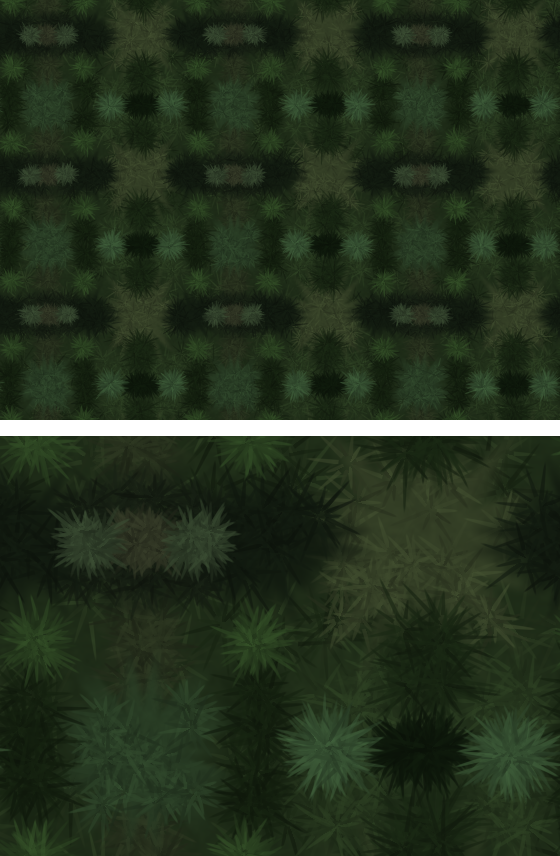
Top: the whole. Bottom: its middle third, enlarged.
Write a Shadertoy shader that draws this pattern.

```glsl
// Dark woodland fabric: a mirrored tile of ragged patches and needle tufts, three by three.
// Each kind of tuft is placed once in a quarter tile, mirrored four ways and repeated;
// the needles are polar sectors whose seeds differ in every tile.

#define ROWS 3.0                    // repeats down the canvas
#define TILE vec2(1.3333, 1.0)      // tile size, in tile heights
#define ORIGIN vec2(0.34, 0.75)     // crossing of two mirror axes
#define CLUSTERS 8                  // needle clusters per tuft
#define SPOKES 13.0                 // needles per cluster
#define NEEDLE_WIDTH 0.0065
#define NEEDLE_ALPHA 0.62
#define RAGGED 0.75                 // depth of the notches in patch rims
#define GRAIN 0.07
#define BASE_GREEN vec3(0.115, 0.168, 0.09)

const float TAU = 6.2831853;

float hash(vec2 p) {
    vec3 q = fract(vec3(p.xyx) * 0.1031);
    q += dot(q, q.yzx + 33.33);
    return fract((q.x + q.y) * q.z);
}

float noise(vec2 p) {
    vec2 i = floor(p), f = fract(p);
    f = f * f * (3.0 - 2.0 * f);
    return mix(mix(hash(i), hash(i + vec2(1, 0)), f.x),
               mix(hash(i + vec2(0, 1)), hash(i + vec2(1, 1)), f.x), f.y);
}

// Coverage (x) and tone (y) of one radial cluster of separate tapered needles.
vec2 needles(vec2 d, float seed, float longest, float blur) {
    float sector = (atan(d.y, d.x) / TAU + 0.5) * SPOKES;
    vec2 key = vec2(floor(sector), seed);
    float reach = longest * mix(0.35, 1.0, hash(key));
    float start = reach * 0.35 * hash(key + 5.9);
    float lean = 0.6 * (hash(key + 7.3) - 0.5);
    float r = length(d);
    float across = abs(fract(sector) - 0.5 - lean) * r * TAU / SPOKES;
    float taper = 1.0 - r / reach;
    float cover = smoothstep(-blur, blur, NEEDLE_WIDTH * sqrt(max(taper, 0.0)) - across);
    cover *= smoothstep(0.0, 0.15, taper) * smoothstep(start - blur, start + blur, r);
    return vec2(cover, mix(0.72, 1.25, hash(key + 3.1)));
}

// Ragged patch with needle clusters strewn over it, mirrored about both axes.
// The shape holds spread across, spread up, needle length and patch opacity.
void tuft(inout vec3 color, vec2 p, vec2 center, vec4 shape, vec3 tint) {
    float blur = 0.8 * ROWS / iResolution.y;
    vec2 spread = shape.xy;
    vec2 e = (abs(p - TILE * round(p / TILE)) - center) / (spread + 0.4 * shape.z);
    float notch = noise(vec2(atan(e.y, e.x) * 7.0 + 40.0, 3.0 + center.x * 50.0)) - 0.5;
    float rim = length(e) * (1.0 + RAGGED * notch);
    color = mix(color, tint, shape.w * (1.0 - smoothstep(0.55, 1.3, rim)));

    for (int side = 0; side < 4; side++) {
        vec2 mirror = vec2(side % 2, side / 2) * 2.0 - 1.0;
        vec2 local = p - center * mirror;
        vec2 tile = round(local / TILE);
        local -= tile * TILE;
        if (any(greaterThan(abs(local), spread + shape.z))) continue;
        for (int k = 0; k < CLUSTERS; k++) {
            float seed = dot(tile, vec2(17.0, 59.0)) + float(side * CLUSTERS + k) * 3.7
                       + dot(center, vec2(211.0, 347.0)) + shape.z * 900.0 + 400.0;
            vec2 jitter = vec2(hash(vec2(seed, 1.7)), hash(vec2(seed, 9.2))) * 2.0 - 1.0;
            vec2 d = local - jitter * spread;
            if (dot(d, d) > shape.z * shape.z) continue;
            vec2 n = needles(d, seed, shape.z, blur);
            color = mix(color, tint * n.y, NEEDLE_ALPHA * n.x);
        }
    }
}

void mainImage(out vec4 fragColor, in vec2 fragCoord) {
    vec2 p = fragCoord / iResolution.y * ROWS - ORIGIN;
    vec3 color = BASE_GREEN;

    // Loose needles over the whole tile
    vec2 middle = TILE * 0.25;
    tuft(color, p, middle, vec4(0.33, 0.25, 0.16, 0.0), vec3(0.16, 0.22, 0.12));
    tuft(color, p, middle, vec4(0.33, 0.25, 0.15, 0.0), vec3(0.08, 0.125, 0.06));

    // Broad ground patches
    tuft(color, p, vec2(0.49, 0.38), vec4(0.10, 0.08, 0.13, 0.4), vec3(0.15, 0.215, 0.115));
    tuft(color, p, vec2(0.00, 0.25), vec4(0.05, 0.09, 0.11, 0.5), vec3(0.15, 0.185, 0.11));
    tuft(color, p, vec2(0.6667, 0.00), vec4(0.20, 0.20, 0.11, 0.9), vec3(0.208, 0.25, 0.15));
    tuft(color, p, vec2(0.00, 0.50), vec4(0.13, 0.13, 0.10, 0.85), vec3(0.16, 0.24, 0.145));

    // Shadowed growth
    tuft(color, p, vec2(0.08, 0.08), vec4(0.10, 0.03, 0.10, 0.5), vec3(0.075, 0.105, 0.065));
    tuft(color, p, vec2(0.29, 0.00), vec4(0.13, 0.08, 0.13, 0.8), vec3(0.06, 0.092, 0.055));
    tuft(color, p, vec2(0.6667, 0.27), vec4(0.05, 0.08, 0.15, 0.5), vec3(0.085, 0.135, 0.065));
    tuft(color, p, vec2(0.27, 0.41), vec4(0.03, 0.07, 0.13, 0.45), vec3(0.07, 0.115, 0.052));
    tuft(color, p, vec2(0.6667, 0.50), vec4(0.07, 0.015, 0.12, 0.65), vec3(0.05, 0.09, 0.04));

    // Light centres and tips
    tuft(color, p, vec2(0.00, 0.00), vec4(0.05, 0.03, 0.08, 0.5), vec3(0.175, 0.195, 0.13));
    tuft(color, p, vec2(0.13, 0.00), vec4(0.035, 0.025, 0.09, 0.1), vec3(0.19, 0.25, 0.165));
    tuft(color, p, vec2(0.26, 0.24), vec4(0.025, 0.02, 0.115, 0.2), vec3(0.165, 0.255, 0.125));
    tuft(color, p, vec2(0.45, 0.50), vec4(0.03, 0.025, 0.13, 0.25), vec3(0.20, 0.30, 0.185));

    // Soft mottling
    float mottle = noise(p * 34.0 + 50.0) + noise(p * 80.0 + 90.0);
    color *= 1.0 + GRAIN * (mottle - 1.0);
    fragColor = vec4(color, 1.0);
}
```
